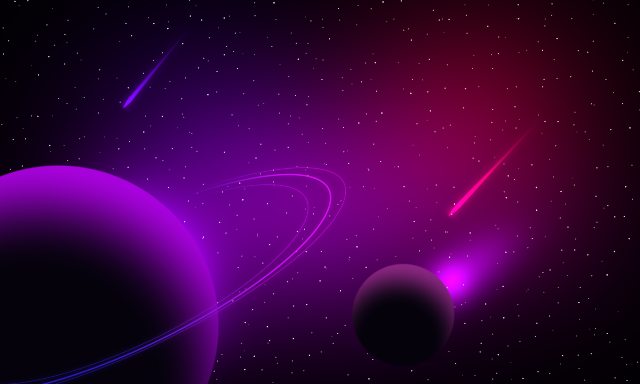
Give the GLSL for this background, as a WebGL 2 fragment shader.

```glsl
#version 300 es
precision highp float;
// Violet space scene: nebula glows, scattered stars, a ringed planet, a small moon and two comets.

#define BIG_CENTER vec2(0.152, 0.152)
#define BIG_RADIUS 0.417
#define MOON_CENTER vec2(1.050, 0.180)
#define MOON_RADIUS 0.1326
#define RING_CENTER vec2(0.347, 0.259)
#define RING_SIZE vec2(0.514, 0.176)
#define RING_SHEAR 0.44
#define STAR_CELL 0.046
#define STAR_RADIUS 0.0019
#define NIGHT vec3(0.018, 0.008, 0.045)

uniform vec2 u_resolution;
out vec4 outColor;

vec3 hash3(vec2 cell) {
    vec3 q = fract(cell.xyx * vec3(0.1031, 0.1030, 0.0973));
    q += dot(q, q.yxz + 33.33);
    return fract((q.xxy + q.yzz) * q.zyx);
}

float glow(vec2 p, vec2 center, vec2 radius) {
    vec2 d = (p - center) / radius;
    return exp(-dot(d, d));
}

// Soft colour clouds
vec3 nebula(vec2 p) {
    vec3 color = vec3(0.006, 0.0, 0.012);
    color += vec3(0.40, 0.0, 0.50) * glow(p, vec2(0.77, 0.455), vec2(0.46, 0.31));
    color += vec3(0.34, 0.0, 0.09) * glow(p, vec2(1.23, 0.70), vec2(0.34, 0.31));
    color += vec3(0.05, 0.0, 0.14) * glow(p, vec2(0.50, 0.70), vec2(0.30, 0.30));
    color += vec3(0.10, 0.0, 0.09) * glow(p, vec2(1.33, 0.40), vec2(0.30, 0.24));
    return color;
}

// One jittered star per grid cell, kept away from the cell border
float stars(vec2 p, float size, float px) {
    vec2 cell = floor(p / size);
    vec3 h = hash3(cell + 17.0);
    vec2 offset = (fract(p / size) - mix(vec2(0.1), vec2(0.9), h.xy)) * size;
    float radius = STAR_RADIUS * mix(0.45, 1.0, h.z);
    float dotMask = 1.0 - smoothstep(radius - 0.5 * px, radius + 0.5 * px, length(offset));
    return dotMask * step(0.35, h.z) * mix(0.4, 1.0, fract(h.z * 7.0));
}

// Tapered streak, brightest close to its head
float comet(vec2 p, vec2 head, vec2 tail, float width, float px) {
    vec2 axis = tail - head;
    float t = dot(p - head, axis) / dot(axis, axis);
    float side = length(p - head - axis * clamp(t, 0.0, 1.0));
    float fade = 1.0 - clamp(t, 0.0, 1.0);
    float w = width * fade * smoothstep(-0.04, 0.10, t);
    float body = 1.0 - smoothstep(w - px, w + px, side);
    float haze = 0.3 * exp(-side * side / (width * width * 6.0));
    return (body + haze) * pow(fade, 1.6) * smoothstep(-0.03, 0.03, t);
}

// Sheared ellipse outline; its far half passes behind the planet
float ring(vec2 p, float scale, float width, float px, float planetMask) {
    vec2 size = RING_SIZE * vec2(scale, 0.5 + 0.5 * scale);
    vec2 d = p - RING_CENTER;
    vec2 q = vec2(d.x, d.y - RING_SHEAR * d.x) / size;
    float len = max(length(q), 0.001);
    vec2 gradient = vec2(q.x / size.x - RING_SHEAR * q.y / size.y, q.y / size.y) / len;
    float dist = abs(len - 1.0) / max(length(gradient), 0.001);
    float line = 1.0 - smoothstep(width - 0.6 * px, width + 0.6 * px, dist);
    line += 0.18 * exp(-dist / 0.006);
    float farFade = smoothstep(0.45, 0.75, p.x) * (1.0 - planetMask);
    return line * mix(1.0, farFade, smoothstep(-0.1, 0.1, q.y));
}

float disc(vec2 p, vec2 center, float radius, float px) {
    return 1.0 - smoothstep(-px, px, length(p - center) - radius);
}

// Light grows with distance from a point shifted to the dark side
float rimLight(vec2 p, vec2 center, float radius, vec2 shift, float start) {
    float d = length((p - center) / radius - shift);
    return pow(smoothstep(start, 1.0 + length(shift), d), 1.5);
}

void main() {
    vec2 p = gl_FragCoord.xy / u_resolution.y;
    float px = 1.0 / u_resolution.y;
    vec3 color = nebula(p);

    // Halo on the lit side of the big planet
    vec2 away = p - BIG_CENTER;
    float facing = pow(max(dot(normalize(away), vec2(0.86, 0.51)), 0.0), 4.0);
    color += vec3(0.30, 0.0, 0.46) * facing * exp(-max(length(away) - BIG_RADIUS, 0.0) / 0.065);

    // Flare behind the moon
    vec2 d = p - vec2(1.175, 0.265);
    vec2 beam = vec2(dot(d, vec2(0.83, 0.56)), dot(d, vec2(-0.56, 0.83)));
    color += vec3(0.36, 0.0, 0.52) * glow(beam, vec2(0.03, 0.0), vec2(0.15, 0.065));
    color += vec3(0.40, 0.03, 0.45) * glow(d, vec2(0.0), vec2(0.05));

    // Stars and comets
    float sky = stars(p, STAR_CELL, px) + 0.5 * stars(p + 3.7, STAR_CELL * 1.4, px);
    color = mix(color, vec3(0.95, 0.88, 0.97), min(sky, 1.0));
    color += vec3(0.38, 0.02, 0.80) * comet(p, vec2(0.321, 0.719), vec2(0.512, 0.95), 0.006, px);
    color += vec3(0.90, 0.0, 0.38) * comet(p, vec2(1.170, 0.439), vec2(1.430, 0.715), 0.006, px);

    // Planet and moon
    float bigMask = disc(p, BIG_CENTER, BIG_RADIUS, px);
    float bigLight = rimLight(p, BIG_CENTER, BIG_RADIUS, vec2(-0.15, -0.40), 0.70);
    color = mix(color, NIGHT + vec3(0.64, 0.0, 0.82) * bigLight, bigMask);
    float moonLight = rimLight(p, MOON_CENTER, MOON_RADIUS, vec2(-0.10, -0.50), 0.60);
    color = mix(color, NIGHT + vec3(0.52, 0.14, 0.46) * moonLight, disc(p, MOON_CENTER, MOON_RADIUS, px));

    // Three rings, the middle one strongest
    vec3 ringColor = mix(vec3(0.16, 0.10, 0.75), vec3(0.85, 0.05, 0.95), smoothstep(0.2, 0.85, p.x));
    for (int i = 0; i < 3; i++) {
        float middle = i == 1 ? 1.0 : 0.0;
        float line = ring(p, 0.886 + 0.095 * float(i) + 0.019 * middle, mix(0.0008, 0.0018, middle), px, bigMask);
        color = mix(color, ringColor, min(line * mix(0.55, 0.9, middle), 1.0));
    }
    outColor = vec4(clamp(color, 0.0, 1.0), 1.0);
}
```
